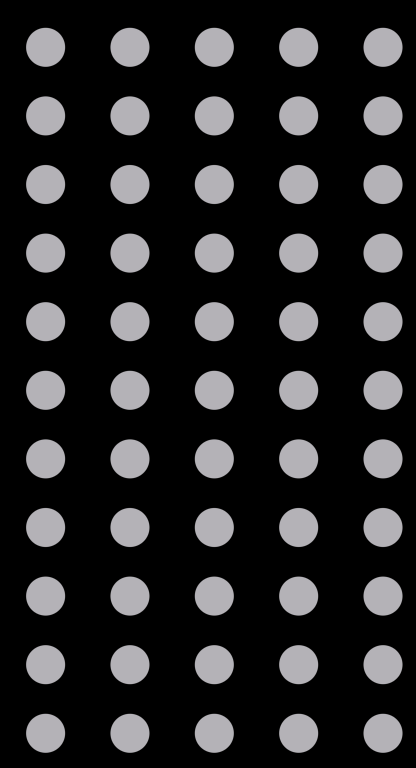
A WebGL 2 fragment shader for this pattern:

```glsl
#version 300 es
precision highp float;
// Draws a regular grid of pale grey dots, 5 across and 11 down, on black.

uniform vec2 u_resolution;
out vec4 outColor;

// Lengths are fractions of the canvas height.
const vec2 PITCH = vec2(0.10983, 0.08932);
const vec2 FIRST_CENTER = vec2(0.0594, 0.0452);
const vec2 GRID_COUNT = vec2(5.0, 11.0);
const float DOT_RADIUS = 0.0254;

const vec3 BACKGROUND = vec3(0.0);
const vec3 DOT_COLOR = vec3(0.706, 0.698, 0.718);

// Offset from the nearest dot center of a bounded grid.
vec2 gridOffset(vec2 p, vec2 first, vec2 pitch, vec2 count) {
    vec2 cell = clamp(round((p - first) / pitch), vec2(0.0), count - 1.0);
    return p - first - cell * pitch;
}

float circleDistance(vec2 p, float radius) {
    return length(p) - radius;
}

// Coverage of a shape, smoothed over about one pixel.
float coverage(float dist, float pixel) {
    return 1.0 - smoothstep(-0.7 * pixel, 0.7 * pixel, dist);
}

void main() {
    float pixel = 1.0 / u_resolution.y;
    vec2 p = gl_FragCoord.xy * pixel;

    vec2 local = gridOffset(p, FIRST_CENTER, PITCH, GRID_COUNT);
    float dotMask = coverage(circleDistance(local, DOT_RADIUS), pixel);

    outColor = vec4(mix(BACKGROUND, DOT_COLOR, dotMask), 1.0);
}
```
